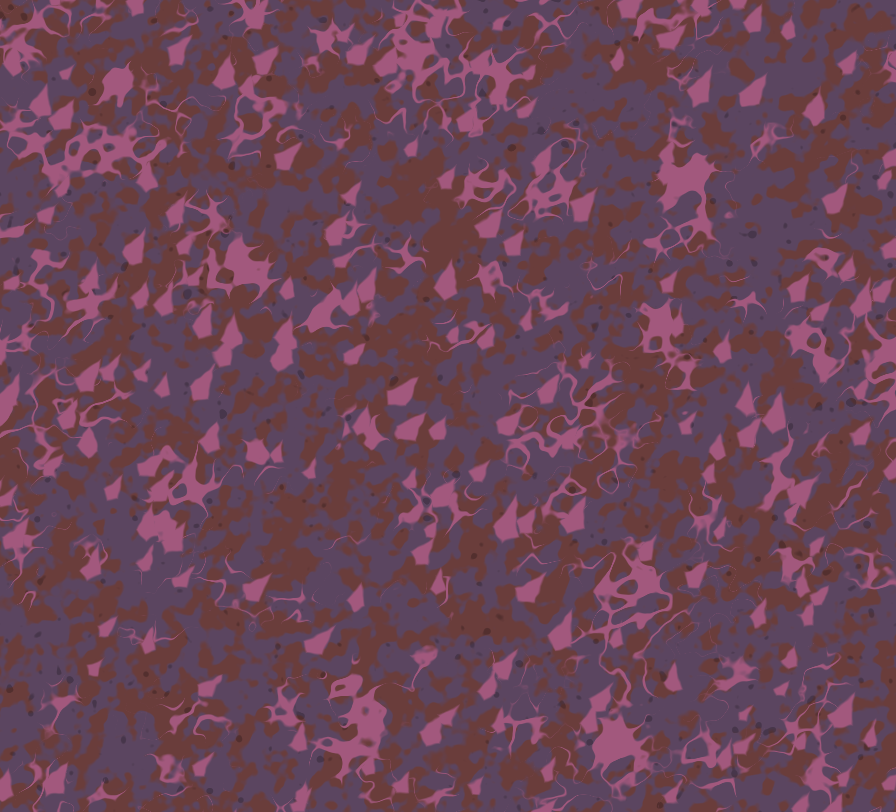
A WebGL 2 fragment shader for this texture:

```glsl
#version 300 es
precision highp float;

uniform vec2 u_resolution;
out vec4 fragColor;

// Colours
const vec3 PURPLE = vec3(0.358, 0.272, 0.376);
const vec3 BROWN = vec3(0.415, 0.238, 0.232);
const vec3 PINK = vec3(0.635, 0.345, 0.490);

// Ground: cells per canvas height, balance and softness of the two tones
const float MOTTLE_FREQ = 60.0;
const float MOTTLE_BIAS = 0.20;
const float MOTTLE_SOFT = 0.55;
const float SPECK_FREQ = 105.0;
const float SPECK_DARK = 0.22;

// Large angular grains
const float GRAIN_FREQ = 19.0;
const float GRAIN_CHANCE = 0.42;
const float GRAIN_MIN = 0.12;
const float GRAIN_MAX = 0.24;
const float GRAIN_WOBBLE = 0.0009;
const float GRAIN_EDGE = 0.0019;

// Thin curled fragments
const float CURL_FREQ = 52.0;
const float CLUSTER_FREQ = 21.0;
const float CURL_WIDTH = 0.36;
const float CURL_SOFT = 0.17;

// Integer hash giving three values in 0..1
vec3 hash3(ivec2 cell, int seed) {
  uvec3 v = uvec3(ivec3(cell, seed)) * 1664525u + 1013904223u;
  v.x += v.y * v.z;
  v.y += v.z * v.x;
  v.z += v.x * v.y;
  v ^= v >> 16u;
  v.x += v.y * v.z;
  v.y += v.z * v.x;
  v.z += v.x * v.y;
  return vec3(v >> 8u) / 16777216.0;
}

// Cellular noise: a signed soft bump at each jittered point, unit variance
float bumpNoise(vec2 p, int seed) {
  ivec2 base = ivec2(floor(p));
  float sum = 0.0;
  for (int y = -1; y <= 1; y++) {
    for (int x = -1; x <= 1; x++) {
      ivec2 cell = base + ivec2(x, y);
      vec3 h = hash3(cell, seed);
      vec2 d = p - vec2(cell) - h.xy;
      float bump = max(0.0, 1.0 - dot(d, d));
      sum += (2.0 * h.z - 1.0) * bump * bump;
    }
  }
  return sum * 2.19;
}

// Distance to the nearest four-sided grain, pointed towards the upper right
float grainDistance(vec2 p) {
  p *= GRAIN_FREQ;
  ivec2 base = ivec2(floor(p));
  float nearest = 1.0;
  for (int y = -1; y <= 1; y++) {
    for (int x = -1; x <= 1; x++) {
      ivec2 cell = base + ivec2(x, y);
      vec3 place = hash3(cell, 11);
      if (place.z > GRAIN_CHANCE) continue;
      vec3 form = hash3(cell, 12);
      vec2 d = p - vec2(cell) - place.xy;
      float radius = mix(GRAIN_MIN, GRAIN_MAX, form.x);
      float turn = 0.7 * (form.y - 0.5);
      float shape = -1.0;
      for (int side = 0; side < 4; side++) {
        float angle = 2.3 + 1.3 * float(side) + turn;
        float reach = radius * (0.8 + 0.4 * fract(form.z * 7.0 + 0.37 * float(side)));
        shape = max(shape, dot(d, vec2(cos(angle), sin(angle))) - reach);
      }
      nearest = min(nearest, shape);
    }
  }
  return nearest / GRAIN_FREQ;
}

void main() {
  vec2 p = gl_FragCoord.xy / u_resolution.y;
  vec2 slanted = vec2(p.x - 0.25 * p.y, p.y);
  float fine = bumpNoise(p * SPECK_FREQ, 4);

  // Mottled two-tone ground
  float mottle = bumpNoise(slanted * MOTTLE_FREQ, 1)
               + 0.50 * bumpNoise(p * MOTTLE_FREQ * 2.1, 2)
               + 0.35 * bumpNoise(slanted * MOTTLE_FREQ * 0.23, 3);
  float purple = smoothstep(-MOTTLE_SOFT, MOTTLE_SOFT, mottle + MOTTLE_BIAS);
  vec3 colour = mix(BROWN, PURPLE, purple);

  // Sparse dark specks
  colour *= 1.0 - SPECK_DARK * smoothstep(1.9, 2.7, fine);

  // Curled fragments gathered in loose clusters
  float cluster = bumpNoise(p * CLUSTER_FREQ, 5);
  float ridge = abs(bumpNoise(slanted * CURL_FREQ, 6) + 0.15 * fine);
  float curl = smoothstep(-CURL_SOFT, CURL_SOFT, CURL_WIDTH * cluster - 0.06 - ridge);

  // Solid grains over everything
  float edge = max(GRAIN_EDGE, 0.8 / u_resolution.y);
  float grain = 1.0 - smoothstep(-edge, edge, grainDistance(p) + GRAIN_WOBBLE * fine);

  colour = mix(colour, PINK, max(curl, grain));
  fragColor = vec4(colour, 1.0);
}
```
